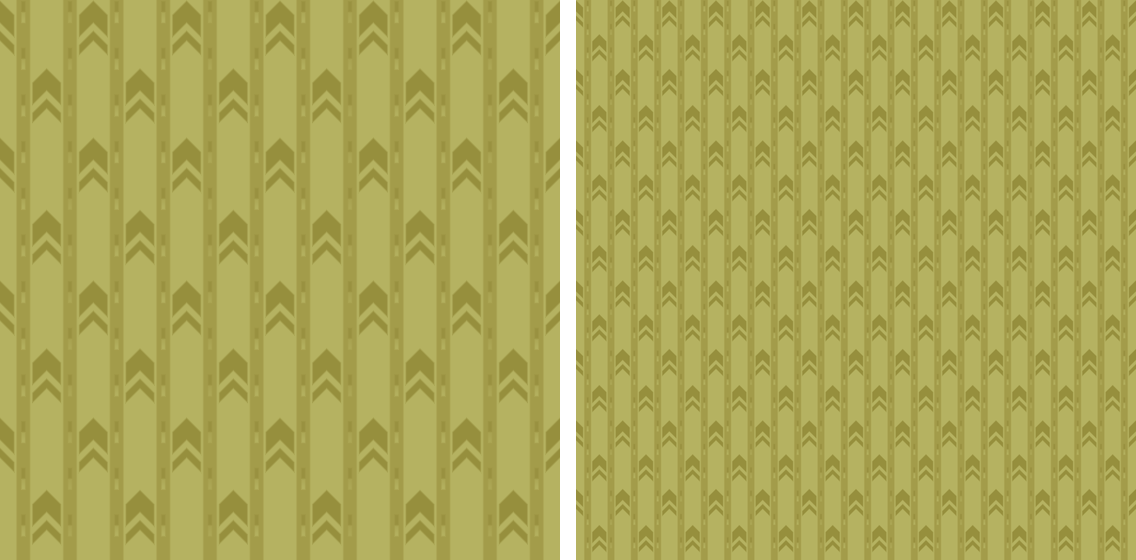
Left: one tile. Right: repeated 2 by 2.
Write a WebGL 2 fragment shader that draws this pattern.

```glsl
#version 300 es
precision highp float;
// Olive wallpaper: vertical stripes with stitched dashes, and between them
// staggered double chevrons pointing up. Everything is measured in cells, one
// stripe spacing wide; whole cell counts make the tile wrap on both axes.

#define CELLS 12.0           // stripes across, dashes down
#define STRIPE_HALF 0.145    // half width of a stripe
#define CHEVRON_HALF 0.303   // half width of a chevron
#define BIG_THICK 0.467      // vertical thickness of the upper chevron
#define SMALL_THICK 0.205    // vertical thickness of the lower chevron
#define SMALL_DROP 0.645     // distance from upper apex to lower apex
#define ROW_STEP 1.5         // vertical step between staggered rows
#define DASH_HALF vec2(0.04, 0.11)
#define SOFTNESS 0.012       // edge blur in cells

uniform vec2 u_resolution;
out vec4 fragColor;

const vec3 GROUND = vec3(0.71, 0.70, 0.38);
const vec3 STRIPE = vec3(0.64, 0.61, 0.29);
const vec3 CHEVRON = vec3(0.59, 0.56, 0.24);

// Coverage of a shape from its signed distance.
float fill(float dist, float blur) {
    return 1.0 - smoothstep(-blur, blur, dist);
}

float boxDist(vec2 p, vec2 halfSize) {
    vec2 d = abs(p) - halfSize;
    return max(d.x, d.y);
}

// Band with 45 degree slopes and vertical ends; apex at the origin, y down.
float chevronDist(vec2 p, float thick) {
    float slope = abs(p.y - abs(p.x) - 0.5 * thick) - 0.5 * thick;
    return max(abs(p.x) - CHEVRON_HALF, slope * 0.7071);
}

// Small uneven row spacing that repeats every four rows.
float rowDrift(float row) {
    float angle = 1.570796 * mod(row, 4.0);
    return -0.012 + 0.031 * cos(angle) - 0.016 * sin(angle);
}

void main() {
    vec2 uv = gl_FragCoord.xy / u_resolution;
    vec2 cell = CELLS * vec2(uv.x, 1.0 - uv.y);
    float blur = SOFTNESS + 0.6 * CELLS / min(u_resolution.x, u_resolution.y);

    // Stripes
    float stripeId = floor(cell.x);
    float stripeX = cell.x - stripeId - 0.5;
    vec3 color = mix(GROUND, STRIPE, fill(abs(stripeX) - STRIPE_HALF, blur));

    // Stitches: a dark dash above a light one, every third stripe fainter
    float stitchY = fract(cell.y);
    float strength = abs(mod(stripeId, 3.0) - 1.0) < 0.5 ? 0.5 : 0.9;
    float glow = strength * mix(0.6, 1.0, smoothstep(0.27, 0.48, stitchY));
    float darkDash = fill(boxDist(vec2(stripeX, stitchY - 0.14), DASH_HALF), blur);
    float lightDash = fill(boxDist(vec2(stripeX, stitchY - 0.38), DASH_HALF), blur);
    color = mix(color, CHEVRON, 0.8 * darkDash);
    color = mix(color, GROUND, glow * lightDash);

    // Chevrons: odd columns sit one row lower
    float column = floor(cell.x + 0.5);
    float parity = mod(column, 2.0);
    float pair = floor((cell.y - ROW_STEP * parity + 0.5) / (2.0 * ROW_STEP));
    float row = 2.0 * pair + parity;
    vec2 p = vec2(cell.x - column, cell.y - ROW_STEP * row - rowDrift(row));
    float big = chevronDist(p, BIG_THICK);
    float small = chevronDist(p - vec2(0.0, SMALL_DROP), SMALL_THICK);
    color = mix(color, CHEVRON, fill(min(big, small), blur));

    fragColor = vec4(color, 1.0);
}
```
